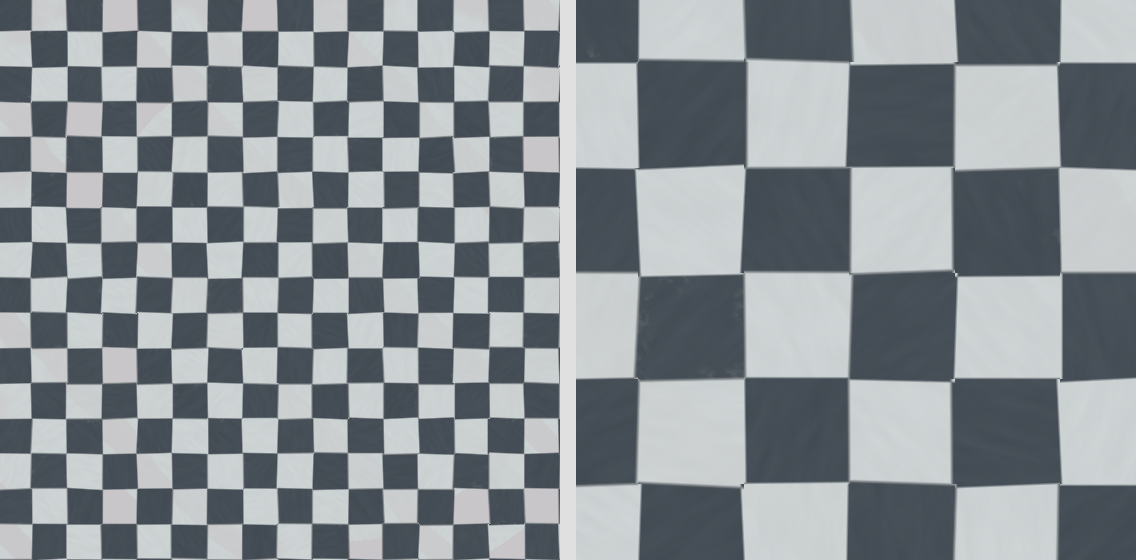
Left: the whole. Right: its middle third, enlarged.
Write a Shadertoy shader that draws this pattern.

```glsl
// Hand-laid checkerboard of slate and pale stone, about sixteen tiles each way.
// Every tile edge is tilted by hashed end offsets; faint brushing, blush bands
// along the falling diagonal and sparse edge scuffs vary the tiles.

const float TILES = 15.917;      // tiles per canvas height
const float MARGIN = 0.104;      // part of the first tile cut off by the border
const float WOBBLE = 0.035;      // largest edge offset, in tiles
const vec3 SLATE = vec3(0.270, 0.302, 0.335);
const vec3 PALE = vec3(0.800, 0.824, 0.826);
const vec3 BLUSH = vec3(0.784, 0.776, 0.788);
const vec3 SEAM = vec3(0.46, 0.48, 0.49);

float hash(vec2 p) {
    return fract(sin(dot(p, vec2(127.1, 311.7))) * 43758.545);
}

float noise(vec2 p) {
    vec2 i = floor(p), f = fract(p);
    f = f * f * (3.0 - 2.0 * f);
    vec2 e = vec2(1.0, 0.0);
    return mix(mix(hash(i), hash(i + e.xy), f.x),
               mix(hash(i + e.yx), hash(i + e.xx), f.x), f.y);
}

float fbm(vec2 p) {
    float sum = 0.0, gain = 0.5;
    for (int i = 0; i < 4; i++) {
        sum += gain * noise(p);
        p = p * 2.03 + 17.3;
        gain *= 0.5;
    }
    return sum;
}

// Signed distance to the nearest tilted grid line (x) and that line's index (y)
vec2 gridEdge(float across, float along, float seed) {
    float line = floor(across + 0.5);
    vec2 id = vec2(line, floor(along)) + seed;
    float tilt = mix(hash(id), hash(id + 57.0), fract(along)) * 2.0 - 1.0;
    return vec2(across - line - WOBBLE * tilt, line);
}

// Soft -1..1 square wave that changes sign at each grid line
float squareWave(vec2 edge, float blur) {
    float parity = 1.0 - 2.0 * mod(edge.y, 2.0);
    return parity * clamp(edge.x / blur, -1.0, 1.0);
}

// Thin joint shown on a share of the edges
float seamMask(vec2 edge, float along, float seed, float pixel) {
    float shown = step(0.6, hash(vec2(edge.y, floor(along)) + seed));
    return shown * (1.0 - smoothstep(0.005, 0.015 + pixel, abs(edge.x)));
}

// Fine strokes whose direction turns from tile to tile
float brushing(vec2 p, vec2 tile) {
    float a = 6.2832 * hash(tile + 5.0);
    vec2 r = mat2(cos(a), -sin(a), sin(a), cos(a)) * p;
    return fbm(r * vec2(3.0, 11.0) + 40.0 * hash(tile)) - 0.47;
}

// Amount of blush: diagonal bands, whole tinted tiles and an outer haze
float blushAmount(vec2 uv, vec2 tile, float blur) {
    float shift = 0.05 * (hash(tile + 9.0) - 0.5) + 0.03 * (noise(uv * 14.0) - 0.5);
    float diagonal = (uv.x + uv.y - 0.44 + shift) / 0.37;
    float offCentre = abs(fract(diagonal + 0.5) - 0.5) * 0.37;
    float band = 1.0 - smoothstep(0.034, 0.038 + blur, offCentre);
    float strength = mix(0.35, 1.0, hash(tile + 21.0));
    float outer = smoothstep(0.25, 0.6, length(uv - vec2(0.60, 0.47)));
    float whole = step(1.0 - 0.22 * outer, hash(tile + 33.0));
    float haze = smoothstep(0.46, 0.62, fbm(uv * 7.0 + 3.0)) * outer * 0.7;
    return max(whole, max(band * strength * mix(0.4, 1.0, outer), haze));
}

// Sparse pale rubs close to tile borders
float scuffs(vec2 p, vec2 tile, float border) {
    float nearBorder = 1.0 - smoothstep(0.03, 0.22, border);
    float patches = smoothstep(0.60, 0.80, noise(p * 3.0 + 11.0));
    float grain = smoothstep(0.45, 0.75, fbm(p * 13.0));
    return nearBorder * patches * grain * step(0.55, hash(tile + 71.0));
}

void mainImage(out vec4 fragColor, in vec2 fragCoord) {
    vec2 uv = fragCoord / iResolution.y;
    vec2 p = vec2(uv.x, 1.0 - uv.y) * TILES + MARGIN;
    float pixel = TILES / iResolution.y;

    // Tile layout
    vec2 ex = gridEdge(p.x, p.y, 13.0);
    vec2 ey = gridEdge(p.y, p.x, 91.0);
    vec2 tile = vec2(ex.y - step(ex.x, 0.0), ey.y - step(ey.x, 0.0));
    float blur = max(0.75 * pixel, 0.012);
    float dark = 0.5 + 0.5 * squareWave(ex, blur) * squareWave(ey, blur);

    // Stone surfaces
    float strokes = brushing(p, tile);
    float blush = blushAmount(uv, tile, 1.0 / iResolution.y);
    vec3 light = mix(PALE + 0.035 * strokes, BLUSH, blush);
    vec3 slate = SLATE + 0.035 * strokes + 0.01 * (hash(tile + 3.0) - 0.5);
    float border = min(abs(ex.x), abs(ey.x));
    slate = mix(slate, SEAM, 0.35 * scuffs(p, tile, border));

    // Joints
    float seam = max(seamMask(ex, p.y, 7.0, pixel), seamMask(ey, p.x, 29.0, pixel));
    vec3 color = mix(mix(light, slate, dark), SEAM, 0.4 * seam);
    fragColor = vec4(color, 1.0);
}
```
